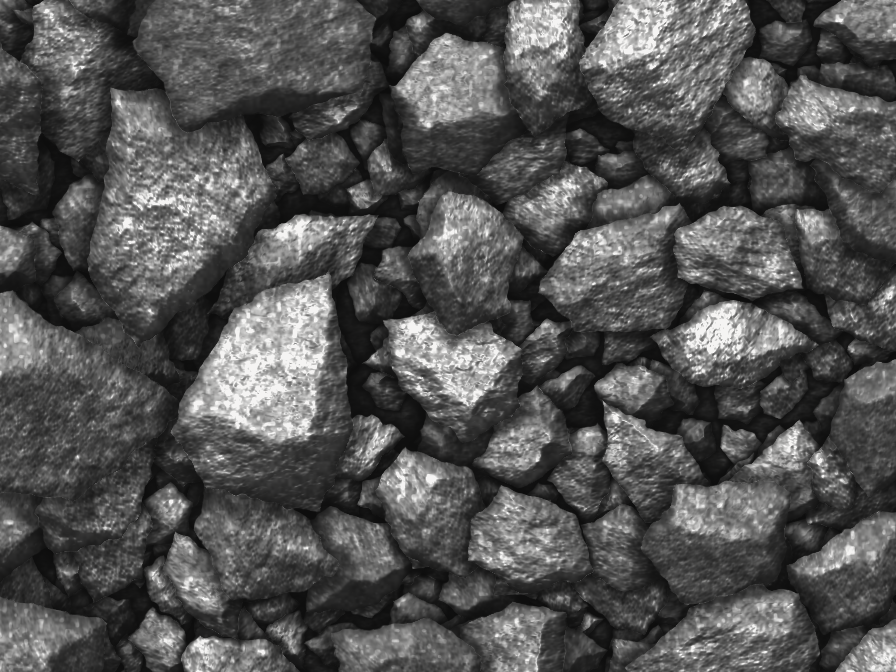
Write a WebGL 2 fragment shader that draws this texture.

```glsl
#version 300 es
precision highp float;
// A heap of grey, glossy broken rocks lit from above.
// Scattered convex stones are painted in layers from small to large; each one
// blends the normals of its cut planes and darkens the gap around its rim.
uniform vec2 u_resolution;
out vec4 fragColor;

struct Surface {
    vec3 normal;
    float tone;
    float light;
    vec2 seed;
};

vec2 hash2(vec2 p) {
    vec3 a = fract(p.xyx * vec3(0.1031, 0.1030, 0.0973));
    a += dot(a, a.yzx + 33.33);
    return fract((a.xx + a.yz) * a.zy);
}

float noise(vec2 p) {
    vec2 i = floor(p), f = fract(p);
    f = f * f * (3.0 - 2.0 * f);
    return mix(mix(hash2(i).x, hash2(i + vec2(1, 0)).x, f.x),
               mix(hash2(i + vec2(0, 1)).x, hash2(i + vec2(1, 1)).x, f.x), f.y);
}

float fbm(vec2 p) {
    float sum = 0.0, amp = 0.5;
    for (int k = 0; k < 4; k++) {
        sum += amp * noise(p);
        p = mat2(1.6, 1.2, -1.2, 1.6) * p + 7.3;
        amp *= 0.56;
    }
    return sum;
}

mat2 rotation(float a) {
    return mat2(cos(a), sin(a), -sin(a), cos(a));
}

// Paints one layer of stones over the surface; the cell sets their size.
void layRocks(vec2 p, float cell, float share, float tone, inout Surface s) {
    vec2 base = floor(p / cell);
    for (int j = -1; j <= 1; j++)
    for (int i = -1; i <= 1; i++) {
        vec2 id = base + vec2(i, j);
        vec2 key = id + 20.0 + floor(cell * 900.0);
        vec2 pick = hash2(key), shape = hash2(key + 51.0);
        if (pick.x > share) continue;

        // Local frame of the stone, about one unit in radius
        float size = mix(0.42, 0.58, shape.x);
        mat2 turn = rotation(6.283 * pick.y);
        vec2 q = p / cell - id - 0.5 - 0.6 * (hash2(key + 87.0) - 0.5);
        q = turn * q * vec2(0.88, mix(1.0, 1.5, shape.y)) / size;
        q = turn * (p / cell - id - 0.5 - 0.6 * (hash2(key + 87.0) - 0.5));
        q *= vec2(0.88, mix(1.0, 1.5, shape.y)) / size;
        if (length(q) > 2.0) continue;

        // Tilted top plane, then the side planes
        vec2 tilt = 1.1 * (hash2(key + 13.0) - 0.5);
        float weight = exp(-26.0 * (0.4 + dot(tilt, q)));
        vec3 normal = weight * normalize(vec3(-tilt, 1.0));
        float edge = 9.0;
        for (int k = 0; k < 6; k++) {
            vec2 cut = hash2(key + 31.0 * float(k + 4));
            float a = 6.283 * (float(k) + 0.7 * cut.x) / 6.0;
            vec2 dir = vec2(cos(a), sin(a));
            float inset = 0.7 + 0.32 * cut.y - dot(q, dir);
            float slope = mix(0.5, 2.0, fract(cut.x * 7.0 + cut.y * 5.0));
            float w = exp(-26.0 * max(inset, -0.1) * slope);
            normal += w * normalize(vec3(dir * slope, 1.0));
            edge = min(edge, inset);
        }
        normal = normalize(normal);
        normal.xy = normal.xy * turn;

        // Contact shadow outside, stone inside
        s.light *= mix(0.32, 1.0, smoothstep(0.0, 0.32, -edge));
        float blur = 1.0 / (u_resolution.y * cell * size);
        float cover = smoothstep(-blur, blur, edge);
        s.normal = mix(s.normal, normal, cover);
        s.tone = mix(s.tone, tone * mix(0.75, 1.2, shape.y), cover);
        s.light = mix(s.light, mix(0.62, 1.0, smoothstep(0.0, 0.14, edge)), cover);
        if (edge > 0.0) s.seed = shape;
    }
}

void main() {
    vec2 p = gl_FragCoord.xy / u_resolution.y;

    // Chipped outlines
    vec2 chip = vec2(fbm(p * 17.0), fbm(p * 17.0 + 40.0)) - 0.5;
    vec2 fine = vec2(noise(p * 75.0), noise(p * 75.0 + 20.0)) - 0.5;
    vec2 w = p + 0.026 * chip + 0.005 * fine;

    Surface s = Surface(vec3(0, 0, 1), 0.3, 0.5, vec2(0));
    layRocks(w, 0.075, 1.0, 0.7, s);
    layRocks(w + 0.37, 0.115, 0.8, 0.82, s);
    layRocks(w + 0.71, 0.16, 0.65, 0.95, s);
    layRocks(w + 0.13, 0.22, 0.55, 1.0, s);
    layRocks(w + 0.54, 0.34, 0.32, 1.1, s);

    // Crumpled fracture grain, stretched along a direction of each stone
    mat2 strata = rotation(6.283 * s.seed.x);
    vec2 g = strata * p * vec2(26.0, 38.0) + 30.0 * s.seed;
    float e = 0.06, here = fbm(g);
    vec2 slope = vec2(fbm(g + vec2(e, 0)), fbm(g + vec2(0, e))) - here;
    slope = slope / e * strata;
    vec3 n = normalize(s.normal - vec3(slope * mix(0.28, 0.6, s.seed.y), 0.0));

    // Soft daylight, glossy patches, small bright flecks and dark pits
    vec3 sun = normalize(vec3(-0.2, 0.58, 0.78));
    float diffuse = pow(max(dot(n, sun), 0.0), 1.5);
    float gloss = pow(max(dot(n, normalize(sun + vec3(0, 0, 1))), 0.0), 20.0);
    float patches = smoothstep(0.32, 0.68, fbm(p * 13.0 + 50.0 * s.seed));
    float fleck = smoothstep(0.62, 0.9, noise(p * 130.0 + 9.0)) * diffuse;
    float pit = smoothstep(0.16, 0.0, abs(fbm(g * 0.7 + 60.0) - 0.55));
    float value = 0.13 + 0.43 * diffuse + 0.34 * gloss * patches + 0.26 * fleck;
    value *= s.tone * s.light * (0.72 + 0.6 * here) * (1.0 - 0.18 * pit);
    value *= 0.8 + 0.4 * noise(p * 190.0);
    value = 0.05 + 1.03 * value;
    fragColor = vec4(vec3(min(value, 0.96)) * vec3(1.0, 0.998, 0.993), 1.0);
}
```
